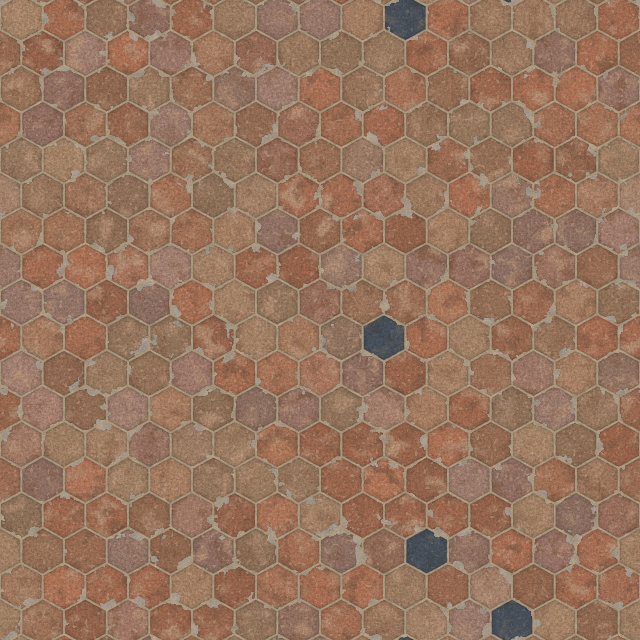
Write a Shadertoy shader that draws this texture.

```glsl
// Worn terracotta hexagon floor tiles, 15 across and 18 rows, with a few slate blue ones.

vec2 hash2(vec2 p) {
    vec3 q = fract(p.xyx * vec3(0.1031, 0.1030, 0.0973));
    q += dot(q, q.yzx + 33.33);
    return fract((q.xx + q.yz) * q.zy);
}

float cornerSlope(vec2 cell, vec2 corner, vec2 f) {
    return dot(hash2(cell + corner) * 2.0 - 1.0, f - corner);
}

// Gradient noise, roughly -0.8 to 0.8
float noise(vec2 p) {
    vec2 i = floor(p), f = p - i;
    vec2 u = f * f * f * (f * (f * 6.0 - 15.0) + 10.0);
    float low = mix(cornerSlope(i, vec2(0, 0), f), cornerSlope(i, vec2(1, 0), f), u.x);
    float high = mix(cornerSlope(i, vec2(0, 1), f), cornerSlope(i, vec2(1, 1), f), u.x);
    return 1.6 * mix(low, high, u.y);
}

float fbm(vec2 p) {
    float sum = 0.0, amp = 1.0;
    for (int i = 0; i < 4; i++) {
        sum += amp * noise(p);
        p = mat2(1.6, 1.2, -1.2, 1.6) * p + 7.3;
        amp *= 0.5;
    }
    return sum;
}

// Nearest hexagon: local position in tile widths, and its column and row
vec2 hexCell(vec2 p, out vec2 id) {
    vec2 local = vec2(9.0);
    for (int j = 0; j < 2; j++) {
        float row = floor(p.y - 0.5) + float(j);
        float shift = 0.5 * mod(row, 2.0);
        float col = floor(p.x - shift + 0.5);
        vec2 d = (p - vec2(col + shift, row + 0.5)) * vec2(1.0, 0.866);
        if (dot(d, d) < dot(local, local)) {
            local = d;
            id = vec2(col, row);
        }
    }
    id = mod(id, vec2(15.0, 18.0));
    return local;
}

// Fired clay: a tone per tile, then blotches, grain and specks
vec3 clayColor(vec2 q, vec2 id, float edge) {
    vec2 tone = hash2(id + 41.0), kind = hash2(id + 83.0);
    vec3 clay = mix(vec3(0.59, 0.47, 0.37), vec3(0.62, 0.41, 0.31), smoothstep(0.15, 0.85, tone.x));
    clay = mix(clay, vec3(0.58, 0.46, 0.42), 0.8 * smoothstep(0.65, 0.9, kind.x));
    clay *= 0.92 + 0.17 * tone.y;

    // Rare slate tiles, spread by a quadratic residue of the row
    float slateCol = mod(9.0 + 35.0 * (id.y - 8.0) * (id.y - 17.0), 67.0);
    float slate = step(abs(id.x - slateCol), 0.5);
    clay = mix(clay, vec3(0.28, 0.31, 0.35), slate);

    float bloom = smoothstep(0.0, 0.75, fbm(q * 1.9)) * (0.4 + 0.5 * kind.y);
    float stain = smoothstep(0.0, 0.8, fbm(q * 2.4 + 19.0)) * (0.3 + 0.5 * tone.x);
    clay = mix(clay, mix(vec3(0.69, 0.55, 0.45), vec3(0.41, 0.40, 0.36), slate), bloom);
    clay = mix(clay, mix(vec3(0.50, 0.35, 0.27), vec3(0.25, 0.26, 0.28), slate), stain);

    clay *= mix(0.9, 1.0, smoothstep(0.0, 0.16, edge));
    clay *= 1.0 + 0.13 * noise(q * 15.0) + 0.13 * noise(q * 29.0);
    float speck = smoothstep(0.42, 0.62, noise(q * 10.0 + 3.0));
    return mix(clay, vec3(0.73, 0.61, 0.51), speck * mix(0.5, 0.2, slate));
}

void mainImage(out vec4 fragColor, in vec2 fragCoord) {
    vec2 p = fragCoord / iResolution.xy * vec2(15.0, 18.0);
    float px = 15.0 / iResolution.x;

    vec2 id = vec2(0.0);
    vec2 local = hexCell(p, id);
    vec2 a = abs(local);
    float edge = 0.5 - max(a.x, 0.5 * a.x + 0.866 * a.y);
    vec2 q = local + 37.0 * hash2(id + 11.0);

    // Mortar smeared over parts of the tile rim
    float smear = smoothstep(0.28, 0.75, fbm(q * 2.1 + 53.0));
    float rim = edge - 0.025 - 0.008 * noise(q * 9.0) - 0.15 * smear;

    vec3 grout = mix(vec3(0.66, 0.59, 0.49), vec3(0.63, 0.59, 0.54), smoothstep(0.03, 0.06, edge));
    grout *= 1.0 + 0.1 * noise(p * 4.0) + 0.1 * noise(p * 22.0);

    vec3 clay = clayColor(q, id, edge);
    clay *= mix(0.9, 1.0, smoothstep(0.0, 0.04, rim));
    fragColor = vec4(mix(grout, clay, smoothstep(-0.7 * px, 0.7 * px, rim)), 1.0);
}
```
